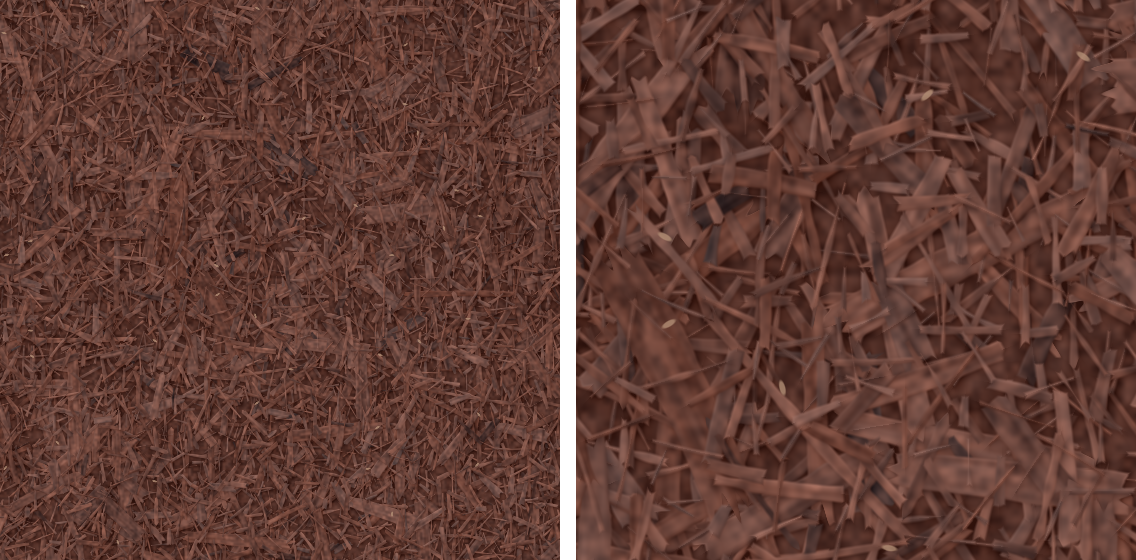
Left, the full canvas; right, a detail of the centre.
Give the GLSL for this texture, as a three.js fragment shader.

```glsl
// Pressed board of reddish-brown wood strands, mostly upright but tangled.
// Layers of jittered grids scatter tapered strands of several sizes; each one
// casts a soft shadow, and a tone and warmth value is mapped to colour last.

varying vec2 vUv;

const float PI = 3.14159;
const vec3 DARK_WOOD = vec3(0.29, 0.16, 0.13);
const vec3 PALE_WOOD = vec3(0.53, 0.37, 0.33);
const vec3 WARM_SHIFT = vec3(0.025, -0.004, -0.016);
const vec3 CHIP_COLOR = vec3(0.70, 0.56, 0.46);
const vec2 LIGHT_DIR = vec2(-0.5, 0.866);

const int LAYERS = 12;
const float SIZES = 4.0;          // strand sizes in each cycle of layers
const float COARSE_CELL = 0.12;   // cell of the largest strands
const float SIZE_RATIO = 0.62;
const float DENSITY = 0.85;
const float EDGE = 0.0011;        // edge softness
const float SHADOW_REACH = 0.0028;
const float SHADOW_DEPTH = 0.24;
const float RIM_WIDTH = 0.0025;
const float STRAND_TONE = 0.62;
const float GAP_TONE = 0.22;
const float CHIP_GRID = 45.0;
const float CHIP_SHARE = 0.02;

vec4 hash4(vec3 p) {
  vec4 q = fract(p.xyzx * vec4(0.1031, 0.1030, 0.0973, 0.1099));
  q += dot(q, q.wzxy + 33.33);
  return fract((q.xxyz + q.yzzw) * q.zywx);
}

float noise(vec2 p) {
  vec2 i = floor(p);
  vec2 f = fract(p);
  f = f * f * (3.0 - 2.0 * f);
  float a = hash4(vec3(i, 3.0)).x;
  float b = hash4(vec3(i + vec2(1.0, 0.0), 3.0)).x;
  float c = hash4(vec3(i + vec2(0.0, 1.0), 3.0)).x;
  float d = hash4(vec3(i + 1.0, 3.0)).x;
  return mix(mix(a, b, f.x), mix(c, d, f.x), f.y);
}

// Tone and warmth of a strand's surface: fibres along it and stretched flecks.
vec2 strandSurface(vec2 q, vec4 look) {
  vec2 seed = look.xy * 60.0;
  float fibre = noise(q * vec2(28.0, 270.0) + seed) - 0.5;
  float fleck = noise(q * vec2(95.0, 200.0) + seed.yx) - 0.5;
  float stained = step(0.965, look.w);
  float tone = STRAND_TONE + 0.42 * (look.z - 0.5) + 0.42 * fibre + 0.45 * fleck;
  float warmth = 1.6 * (look.x - 0.5) + 1.2 * fleck;
  return vec2(tone - 0.32 * stained, warmth - 1.3 * stained);
}

// Lays the strand of one cell over the surface below.
vec2 layStrand(vec2 below, vec2 p, vec2 cell, float size, float layer) {
  vec4 place = hash4(vec3(cell, layer));
  vec4 look = hash4(vec3(cell, layer + 50.0));
  if (place.w > DENSITY) return below;

  float lean = 2.0 * place.z - 1.0;
  float angle = 0.5 * PI * (1.0 + lean * sqrt(abs(lean)));
  vec2 along = vec2(cos(angle), sin(angle));
  vec2 across = vec2(-along.y, along.x);
  vec2 offset = p - (cell + place.xy) * size;
  vec2 q = vec2(dot(offset, along), dot(offset, across));

  float halfLength = size * mix(0.35, 0.9, look.x);
  float halfWidth = size * mix(0.025, 0.15, look.y * look.y);
  if (abs(q.x) > halfLength + 0.02 || abs(q.y) > halfWidth + 0.03) return below;

  // Slightly bent, tapered outline with splintered ends.
  q.y += 0.08 * (look.w - 0.5) * q.x * q.x / halfLength;
  float splinter = 0.22 * halfLength * noise(vec2(q.y * 260.0, look.z * 90.0));
  float taper = 1.0 - 0.45 * look.z * (0.5 + 0.5 * q.x / halfLength);
  float ragged = 0.002 * (noise(vec2(q.x * 70.0, look.x * 90.0)) - 0.5);
  float d = max(abs(q.x) + splinter - halfLength,
                abs(q.y) + ragged - halfWidth * taper);

  float lit = sign(q.y) * dot(across, LIGHT_DIR);
  float shadow = exp(-max(d, 0.0) / SHADOW_REACH) * (0.7 - 0.5 * lit);
  below.x -= SHADOW_DEPTH * shadow;

  float cover = 1.0 - smoothstep(-EDGE, EDGE, d);
  if (cover <= 0.0) return below;
  vec2 surface = strandSurface(q, look);
  surface.x += 0.2 * lit * smoothstep(-RIM_WIDTH, 0.0, d);
  return mix(below, surface, cover);
}

// Rare pale splinters on top.
float paleChip(vec2 p) {
  vec2 g = p * CHIP_GRID;
  vec4 h = hash4(vec3(floor(g), 91.0));
  vec2 offset = fract(g) - mix(vec2(0.3), vec2(0.7), h.xy);
  vec2 along = vec2(cos(h.z * PI), sin(h.z * PI));
  vec2 q = vec2(dot(offset, along), dot(offset, vec2(-along.y, along.x)));
  float d = length(q * vec2(1.0, 2.6)) - 0.2;
  return step(h.w, CHIP_SHARE) * (1.0 - smoothstep(-0.06, 0.06, d));
}

void main() {
  vec2 surface = vec2(GAP_TONE + 0.4 * (noise(vUv * 130.0) - 0.5), 0.0);

  for (int i = 0; i < LAYERS; i++) {
    float layer = float(i);
    float size = COARSE_CELL * pow(SIZE_RATIO, mod(layer, SIZES));
    vec2 p = vUv + 0.37 * layer;
    vec2 home = floor(p / size);
    for (int y = -1; y <= 1; y++)
      for (int x = -1; x <= 1; x++)
        surface = layStrand(surface, p, home + vec2(x, y), size, layer);
  }

  // Fine mottling and broad, faint patches over everything.
  float mottle = noise(vUv * 210.0) - 0.5;
  float patches = noise(vUv * 9.0) - 0.5;
  float tone = clamp(surface.x + 0.4 * mottle + 0.1 * patches, -0.45, 1.35);
  vec3 color = mix(DARK_WOOD, PALE_WOOD, tone);
  color += WARM_SHIFT * (surface.y + mottle);
  color = mix(color, CHIP_COLOR, 0.8 * paleChip(vUv));
  gl_FragColor = vec4(color, 1.0);
}
```
